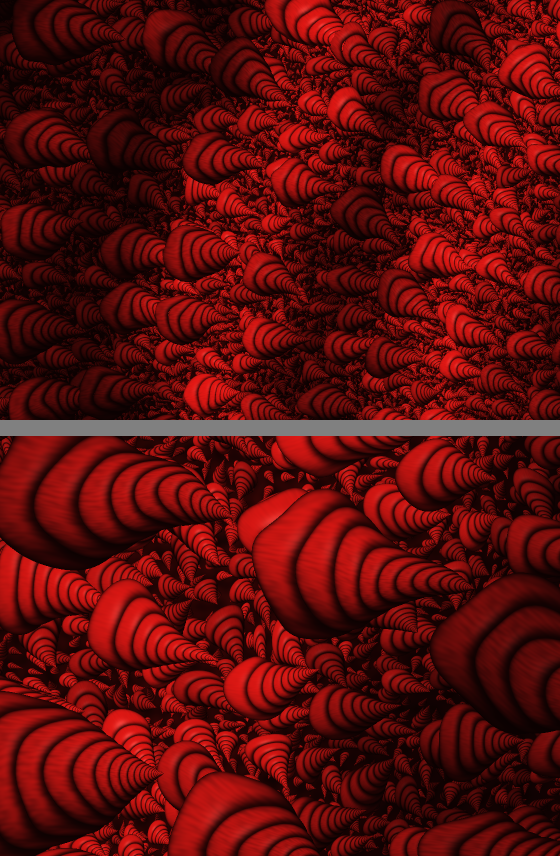
Top, the full canvas; bottom, a detail of the centre.
A WebGL 2 fragment shader for this pattern:

```glsl
#version 300 es
precision highp float;
// Draws chains of ringed, tapering red horns at several scales, lit in broad bands.

#define CELLS 4.9          // largest horns per canvas height
#define LAYERS 5           // horn sizes, each half the one before
#define HORN_RADIUS 0.35   // widest disc, in cells
#define HORN_LENGTH 0.74   // widest disc to tip, in cells
#define RING_RATIO 0.8     // size of each ring against the one before
#define WARP 0.035         // waviness of the outlines
#define EXPOSURE 3.2
#define GLOSS 0.85
#define RED vec3(0.87, 0.09, 0.075)
#define SHINE vec3(0.30, 0.48, 0.45)
#define SHADOW vec3(0.035, 0.004, 0.004)

uniform vec2 u_resolution;
out vec4 fragColor;

const float TAU = 6.2831853;
const vec2 SWIRL = vec2(0.45, 0.4);   // growth and turning of the chains

vec2 hash2(vec2 cell) {
    vec3 h = fract(cell.xyx * vec3(0.1031, 0.1030, 0.0973));
    h += dot(h, h.yzx + 33.33);
    return fract((h.xx + h.yz) * h.zy);
}

float gradientDot(vec2 corner, vec2 offset) {
    float angle = TAU * hash2(corner).x;
    return dot(vec2(cos(angle), sin(angle)), offset);
}

float gradientNoise(vec2 p) {
    vec2 i = floor(p), f = fract(p), e = vec2(0.0, 1.0);
    vec2 u = f * f * f * (f * (f * 6.0 - 15.0) + 10.0);
    return mix(mix(gradientDot(i, f), gradientDot(i + e.yx, f - e.yx), u.x),
               mix(gradientDot(i + e, f - e), gradientDot(i + e.yy, f - e.yy), u.x), u.y);
}

mat2 rotation(float angle) {
    float c = cos(angle), s = sin(angle);
    return mat2(c, s, -s, c);
}

// Local turning of the conformal map used by bend()
float turnAt(vec2 p) { return dot(p, SWIRL.yx) - 0.2; }

// Complex exponential: fans straight rows out into curved chains
vec2 bend(vec2 p) {
    float a = turnAt(p);
    vec2 e = exp(dot(p, SWIRL * vec2(1.0, -1.0))) * vec2(cos(a), sin(a));
    return vec2(dot(e, SWIRL), e.y * SWIRL.x - e.x * SWIRL.y) / dot(SWIRL, SWIRL);
}

// Shrinking discs stacked toward a tip on +x.
// Gives position in the top disc (xy), gap to the next ring (z), height (w, 0 = miss).
vec4 horn(vec2 q) {
    vec2 fromTip = q - vec2(HORN_LENGTH, 0.0);
    float a = HORN_LENGTH * HORN_LENGTH - HORN_RADIUS * HORN_RADIUS;
    float b = -fromTip.x * HORN_LENGTH;
    float d = b * b - a * dot(fromTip, fromTip);
    if (d < 0.0 || b <= 0.0) return vec4(0.0);
    float nearest = max((b - sqrt(d)) / a, 0.001);
    float t = pow(RING_RATIO, floor(log(nearest) / log(RING_RATIO)));
    if (nearest > 1.0 || t > (b + sqrt(d)) / a) return vec4(0.0);
    float next = t * RING_RATIO;
    vec2 w = (q - vec2(HORN_LENGTH * (1.0 - t), 0.0)) / (HORN_RADIUS * t);
    float gap = length(q - vec2(HORN_LENGTH * (1.0 - next), 0.0)) / (HORN_RADIUS * next) - 1.0;
    float rise = sqrt(max(1.0 - dot(w, w), 0.0));
    return vec4(w, gap, 0.5 + t * rise);
}

// Broad bright bands, fading into the dark left side
float bandLight(vec2 p) {
    float x = p.x - 0.5 - 0.35 * p.y * p.y + 0.12 * gradientNoise(p * 4.0);
    return mix(0.25, 1.0, smoothstep(-0.45, -0.05, x)) * (0.62 + 0.38 * cos(TAU * x / 0.54));
}

vec3 shadeHorn(vec4 hit, float angle, float tone, float grain) {
    vec3 normal = vec3(rotation(angle) * hit.xy, sqrt(max(1.0 - dot(hit.xy, hit.xy), 0.0)));
    vec3 light = normalize(vec3(-0.35, 0.55, 0.75));
    float groove = smoothstep(0.0, 0.3, hit.z) * smoothstep(0.0, 0.5, normal.z);
    float diffuse = 0.12 + 0.88 * max(dot(normal, light), 0.0);
    float streaks = 1.0 + grain * gradientNoise(hit.xy * vec2(4.0, 17.0));
    float gloss = pow(max(dot(normal, normalize(light + vec3(0.0, 0.0, 1.0))), 0.0), 28.0);
    float lit = 1.0 - exp(-EXPOSURE * tone * diffuse * (0.1 + 0.9 * groove) * streaks);
    return SHADOW + RED * lit + SHINE * GLOSS * gloss * groove * min(tone, 1.0);
}

vec3 scene(vec2 p) {
    float light = bandLight(p);
    vec2 ripple = vec2(gradientNoise(p * 13.0), gradientNoise(p * 13.0 + 41.0));
    vec2 chain = bend(p + WARP * ripple * 0.6);
    float scale = CELLS;
    // Largest horns lie on top, so the first layer hit is the visible one
    for (int layer = 0; layer < LAYERS; layer++) {
        float depth = float(layer);
        vec2 g = chain * scale + 17.3 * depth, base = floor(g);
        vec4 best = vec4(0.0);
        float angle = 0.0, tone = 0.0;
        for (int n = 0; n < 9; n++) {
            vec2 cell = base + vec2(n % 3 - 1, n / 3 - 1);
            vec2 h = hash2(cell), r = hash2(cell + 71.7);
            float turn = (r.x - 0.5) * (0.5 + 0.9 * depth);
            float size = mix(0.72, 1.08, r.y);
            vec2 center = cell + 0.5 + (h - 0.5) * 0.4;
            vec4 hit = horn(rotation(-turn) * (g - center) / size + vec2(0.2, 0.0));
            if (hit.w * size > best.w) {
                best = vec4(hit.xyz, hit.w * size);
                angle = turn - turnAt(p);
                tone = mix(0.5, 1.3, h.x);
            }
        }
        if (best.w > 0.0)
            return shadeHorn(best, angle, tone * light * pow(0.88, depth), 0.4 / (1.0 + depth));
        scale *= 2.0;
    }
    return SHADOW + RED * light * 0.12 * (1.0 + gradientNoise(p * 90.0));
}

void main() {
    // Four samples per pixel smooth the edges
    vec3 color = vec3(0.0);
    for (int s = 0; s < 4; s++) {
        vec2 offset = vec2(s % 2, s / 2) * 0.5 - 0.25;
        color += scene((gl_FragCoord.xy + offset) / u_resolution.y);
    }
    fragColor = vec4(color * 0.25, 1.0);
}
```
